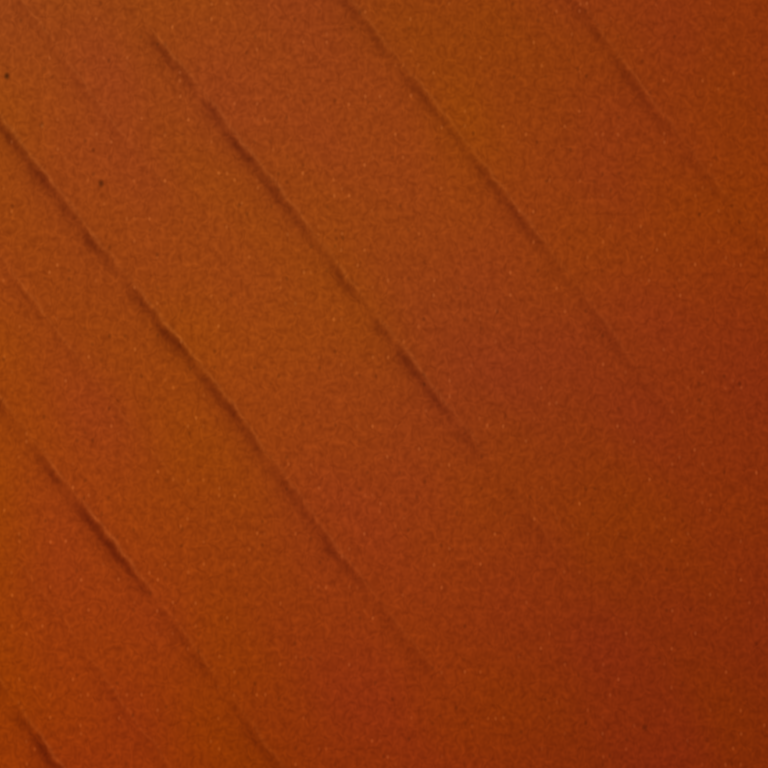
Reproduce this texture procedurally as a three.js fragment shader.

```glsl
varying vec2 vUv;

const vec2 ACROSS = vec2(0.79, 0.613);
const vec2 ALONG = vec2(0.613, -0.79);
const float SPACING = 0.227;
const float FIRST_GROOVE = 0.061;

const vec3 TOP_LEFT = vec3(0.590, 0.270, 0.068);
const vec3 TOP_RIGHT = vec3(0.545, 0.205, 0.042);
const vec3 LOW_LEFT = vec3(0.588, 0.215, 0.025);
const vec3 LOW_RIGHT = vec3(0.500, 0.160, 0.035);
const vec3 GLOW = vec3(0.028, 0.030, 0.025);
const vec3 PATCH_TINT = vec3(0.005, 0.025, -0.030);

float hash(vec2 p) {
  vec3 q = fract(p.xyx * vec3(0.1031, 0.1030, 0.0973));
  q += dot(q, q.yzx + 33.33);
  return fract((q.x + q.y) * q.z);
}

vec2 gradient(vec2 cell) {
  float angle = 6.2832 * hash(cell);
  return vec2(cos(angle), sin(angle));
}

float gradientNoise(vec2 p) {
  vec2 i = floor(p);
  vec2 f = p - i;
  vec2 u = f * f * f * (f * (f * 6.0 - 15.0) + 10.0);
  vec2 e = vec2(1.0, 0.0);
  float low = mix(dot(gradient(i), f), dot(gradient(i + e), f - e), u.x);
  float high = mix(dot(gradient(i + e.yx), f - e.yx),
                   dot(gradient(i + 1.0), f - 1.0), u.x);
  return mix(low, high, u.y);
}

float bell(float x, float width) {
  return exp(-x * x / (width * width));
}

// Soft dots in a jittered grid; only the given share of cells has one
float specks(vec2 uv, float cells, float share, float radius, vec2 seed) {
  vec2 p = uv * cells;
  vec2 cell = floor(p);
  vec2 jitter = vec2(hash(cell + seed), hash(cell + seed + 57.0));
  vec2 d = fract(p) - mix(vec2(0.42), vec2(0.58), jitter);
  float chosen = step(1.0 - share, hash(cell + seed + 113.0));
  float strength = 0.3 + 0.7 * hash(cell + seed + 171.0);
  return chosen * strength * (1.0 - smoothstep(0.0, radius, length(d * vec2(1.2, 0.9))));
}

// x: shadow in the groove, y: lit edge beside it
vec2 grooves(vec2 uv, float phase, float width) {
  float across = (dot(uv, ACROSS) - phase) / SPACING;
  float id = floor(across + 0.5);
  float along = dot(uv, ALONG);
  float bend = 0.014 * gradientNoise(vec2(along * 2.2, id * 3.7 + 0.4))
             + 0.003 * gradientNoise(vec2(along * 14.0, id * 5.3 + 0.2))
             + 0.004 * gradientNoise(uv * 45.0);
  float offset = (across - id) * SPACING + bend;
  float wear = 0.75 + 1.1 * gradientNoise(vec2(along * 8.0, id * 7.1 + 0.6))
             + 0.8 * gradientNoise(vec2(along * 26.0, id * 9.1 + 0.3));
  float shadow = 0.7 * bell(offset, width) + 0.3 * bell(offset + 0.004, width * 2.5);
  float edge = bell(offset - width * 1.35, width * 0.45);
  return vec2(shadow, edge) * clamp(wear, 0.15, 1.2);
}

vec3 baseColor(vec2 uv) {
  vec3 color = mix(mix(LOW_LEFT, LOW_RIGHT, uv.x), mix(TOP_LEFT, TOP_RIGHT, uv.x), uv.y);
  color += GLOW * bell(length(uv - vec2(0.47, 0.57)), 0.42);
  vec2 p = vec2(dot(uv, ACROSS) * 5.0, dot(uv, ALONG) * 3.2);
  float hue = gradientNoise(p + 3.3) + 0.4 * gradientNoise(p * 2.3 + 11.7);
  float light = gradientNoise(p * 0.8 + 21.4);
  return (color + PATCH_TINT * hue) * (1.0 + 0.04 * light);
}

// Irregular grain, warped so that the lattice does not show
float grain(vec2 uv) {
  vec2 p = uv + 0.004 * vec2(gradientNoise(uv * 70.0), gradientNoise(uv * 70.0 + 40.5));
  return 0.70 * gradientNoise(p * 125.0 + 5.3)
       + 0.60 * gradientNoise(p.yx * vec2(185.0, 215.0) + 71.9)
       + 0.35 * gradientNoise(p * 55.0 + 31.1);
}

void main() {
  vec2 uv = vUv;
  vec3 color = baseColor(uv);

  // Main grooves fade toward the lower right, faint ones lie halfway between
  float reach = uv.x + 1.0 - uv.y;
  float fade = (1.0 - smoothstep(0.85, 1.7, reach))
             * mix(1.0, 0.5, smoothstep(0.3, 1.2, dot(uv, ACROSS)));
  float leftFade = 1.0 - smoothstep(0.05, 0.4, uv.x);
  vec2 deep = grooves(uv, FIRST_GROOVE, 0.0062) * fade;
  vec2 faint = grooves(uv, FIRST_GROOVE + 0.5 * SPACING, 0.005) * leftFade;
  color *= 1.0 - vec3(0.24, 0.34, 0.32) * deep.x;
  color *= 1.0 - vec3(0.06, 0.09, 0.09) * faint.x;
  color += vec3(0.050, 0.045, 0.030) * (deep.y + 0.5 * faint.y);

  // Fine grain with scattered pale and dark specks
  color *= 1.0 + vec3(0.13, 0.18, 0.26) * grain(uv);
  color += vec3(0.08, 0.07, 0.05) * specks(uv, 100.0, 0.04, 0.40, vec2(7.0));
  color *= 1.0 - 0.13 * specks(uv, 95.0, 0.04, 0.42, vec2(41.0));
  color *= 1.0 - 0.45 * specks(uv, 65.0, 0.0015, 0.42, vec2(83.0));

  gl_FragColor = vec4(clamp(color, 0.0, 1.0), 1.0);
}
```
